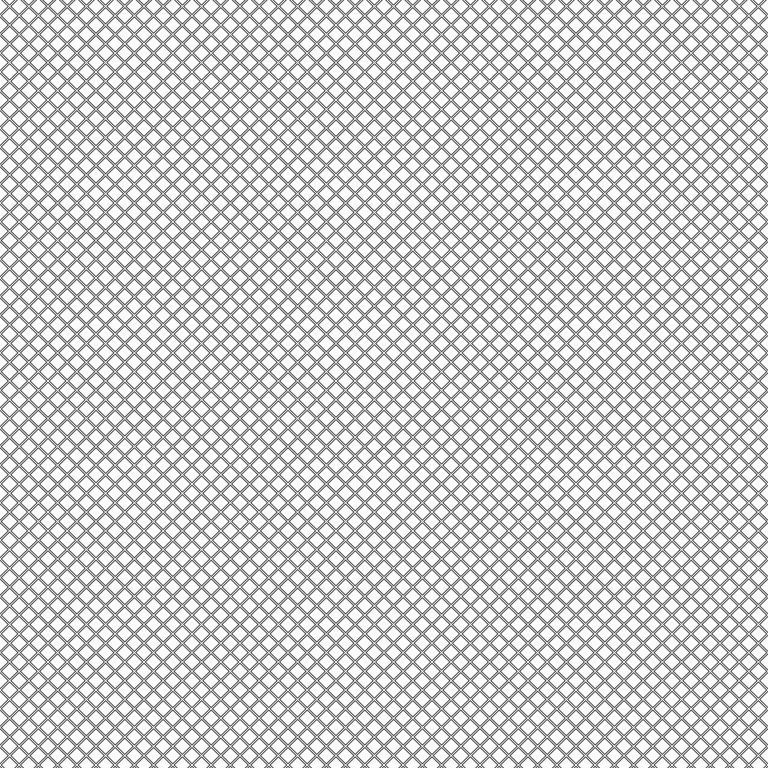
A WebGL 1 fragment shader for this pattern:

```glsl
precision highp float;
// Fine diagonal lattice of outlined diamonds, separated by narrow pale gaps.

uniform vec2 u_resolution;

const vec2  REPEATS    = vec2(40.0, 41.0);  // whole diamonds across and down
const vec2  PHASE      = vec2(0.0, 0.66);   // centre of the first diamond, in repeats
const float GAP        = 0.075;             // pale gap between outlines, in diamond widths
const float LINE_WIDTH = 0.058;             // outline thickness, in diamond widths
const float FILTER     = 1.1;               // edge softness, in pixels
const vec3  PAPER      = vec3(0.985);
const vec3  INK        = vec3(0.10);

// Running area of unit-spaced bars centred on the integers.
vec2 barIntegral(vec2 x, float halfWidth) {
  vec2 shifted = x + 0.5;
  float width = 2.0 * halfWidth;
  return floor(shifted) * width + clamp(fract(shifted) - 0.5 + halfWidth, 0.0, width);
}

// Box-filtered coverage of the repeated squares with the given half width.
float squareCoverage(vec2 p, float halfWidth, float footprint) {
  vec2 reach = vec2(0.5 * footprint);
  vec2 bars = (barIntegral(p + reach, halfWidth) - barIntegral(p - reach, halfWidth)) / footprint;
  return bars.x * bars.y;
}

void main() {
  // Diagonal axes turn the diamonds into unit squares.
  vec2 cell = gl_FragCoord.xy / u_resolution * REPEATS - PHASE;
  vec2 diagonal = fract(vec2(cell.x + cell.y, cell.x - cell.y));
  float footprint = FILTER * length(REPEATS / u_resolution);

  // Outline: the outer diamond minus its pale interior.
  float outer = 0.5 - 0.5 * GAP;
  float inner = outer - LINE_WIDTH;
  float ink = squareCoverage(diagonal, outer, footprint)
            - squareCoverage(diagonal, inner, footprint);

  gl_FragColor = vec4(mix(PAPER, INK, clamp(ink, 0.0, 1.0)), 1.0);
}
```
